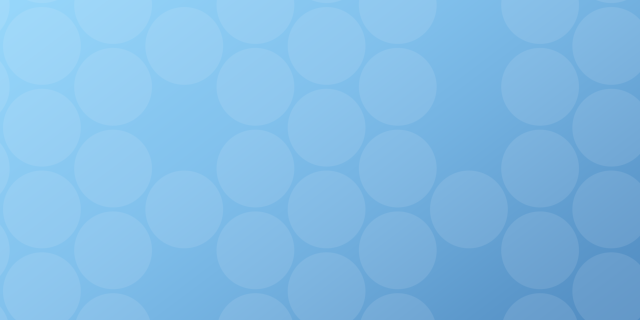
This background is drawn by a Shadertoy shader. Its source:

```glsl
const vec2 SPACING = vec2(0.2224, 0.2555);   // column and row pitch, in canvas heights
const vec2 FIRST_CENTER = vec2(0.1310, 0.0900);
const float RADIUS = 0.1215;

const vec3 LIGHT_BLUE = vec3(0.605, 0.855, 0.990);
const vec3 MID_BLUE   = vec3(0.495, 0.745, 0.920);
const vec3 DEEP_BLUE  = vec3(0.310, 0.540, 0.750);
const vec3 DISC_TINT  = vec3(0.940, 0.950, 0.980);
const float DISC_OPACITY = 0.115;

// Three-stop diagonal gradient, brightest at the upper left
vec3 skyGradient(vec2 uv) {
    float t = dot(vec2(uv.x, 1.0 - uv.y), vec2(0.60, 0.40));
    vec3 upper = mix(LIGHT_BLUE, MID_BLUE, smoothstep(-0.15, 0.55, t));
    return mix(upper, DEEP_BLUE, smoothstep(0.35, 1.10, t));
}

// Every fourth column is sparse and keeps only a few discs
bool isPresent(float column, float row) {
    bool sparse = mod(column, 4.0) == 2.0;
    bool kept = row == 1.0 || (row == 3.0 && column < 4.0);
    return !sparse || kept;
}

// Coverage of the nearest disc in one column; odd columns shift half a row
float columnDiscs(vec2 p, float column, float softness) {
    float shift = 0.5 * mod(column, 2.0);
    float row = round((p.y - FIRST_CENTER.y) / SPACING.y - shift);
    vec2 center = FIRST_CENTER + SPACING * vec2(column, row + shift);
    float edge = length(p - center) - RADIUS;
    float disc = 1.0 - smoothstep(-softness, softness, edge);
    return isPresent(column, row) ? disc : 0.0;
}

// Discs are wider than a column, so adjacent columns are checked too
float discPattern(vec2 p, float softness) {
    float nearest = round((p.x - FIRST_CENTER.x) / SPACING.x);
    float coverage = 0.0;
    for (float i = -1.0; i <= 1.0; i++) {
        coverage = max(coverage, columnDiscs(p, nearest + i, softness));
    }
    return coverage;
}

void mainImage(out vec4 fragColor, in vec2 fragCoord) {
    vec2 uv = fragCoord / iResolution.xy;
    vec2 p = fragCoord / iResolution.y;
    float softness = max(0.0015, 0.75 / iResolution.y);

    float discs = discPattern(p, softness);
    vec3 color = mix(skyGradient(uv), DISC_TINT, DISC_OPACITY * discs);
    fragColor = vec4(color, 1.0);
}
```
